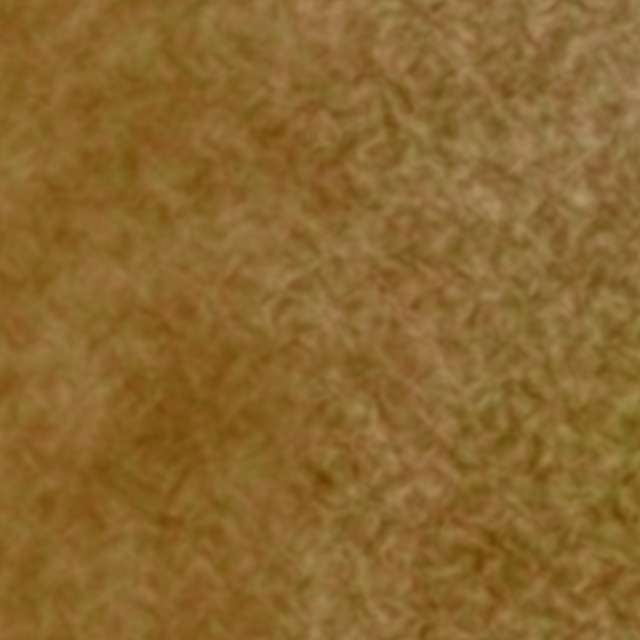
Reproduce this texture procedurally as a WebGL 1 fragment shader.

```glsl
precision highp float;
// Weathered ochre surface: slow drifts between warm brown and dusty grey-tan,
// covered by soft diagonal flecks of gradient noise. The flecks lean both ways
// and grow stronger towards the dusty right side.

uniform vec2 u_resolution;

const vec3 WARM_OCHRE = vec3(0.540, 0.384, 0.138);
const vec3 DUSTY_TAN = vec3(0.558, 0.438, 0.258);
const vec3 LIGHT_TINT = vec3(0.95, 1.0, 0.98);
const vec3 OLIVE_SHIFT = vec3(-0.045, 0.020, -0.030);
const float FLECK_SCALE = 44.0;    // flecks across the canvas
const float FLECK_STRETCH = 0.50;  // lower is longer
const float FLECK_SMOOTH = 0.065;  // contrast on the smooth left
const float FLECK_ROUGH = 0.150;   // contrast on the rough right
const float BLOTCH_SCALE = 17.0;
const float BLOTCH_CONTRAST = 0.050;
const float CLOUD_SCALE = 4.5;
const float CLOUD_CONTRAST = 0.045;

vec2 hash2(vec2 p) {
  vec3 q = fract(p.xyx * vec3(0.1031, 0.1030, 0.0973));
  q += dot(q, q.yzx + 33.33);
  return fract((q.xx + q.yz) * q.zy);
}

float cornerSlope(vec2 cell, vec2 corner, vec2 f) {
  float angle = 6.2832 * hash2(cell + corner + 200.0).x;
  return dot(vec2(cos(angle), sin(angle)), f - corner);
}

// Gradient noise, roughly -0.7 to 0.7
float noise(vec2 p) {
  vec2 cell = floor(p);
  vec2 f = p - cell;
  vec2 w = f * f * f * (f * (f * 6.0 - 15.0) + 10.0);
  float low = mix(cornerSlope(cell, vec2(0.0), f),
                  cornerSlope(cell, vec2(1.0, 0.0), f), w.x);
  float high = mix(cornerSlope(cell, vec2(0.0, 1.0), f),
                   cornerSlope(cell, vec2(1.0), f), w.x);
  return mix(low, high, w.y);
}

float fbm(vec2 p) {
  float sum = 0.0;
  float weight = 1.0;
  for (int i = 0; i < 3; i++) {
    sum += weight * noise(p);
    p = mat2(1.6, 1.2, -1.2, 1.6) * p + 17.3;
    weight *= 0.5;
  }
  return sum;
}

// Noise stretched along one direction
float streaks(vec2 p, float angle) {
  vec2 along = vec2(cos(angle), sin(angle));
  vec2 across = vec2(-along.y, along.x);
  return noise(vec2(dot(p, along) * FLECK_STRETCH, dot(p, across)));
}

// Patches of flecks leaning right or left, over finer grain
float flecks(vec2 uv) {
  vec2 p = uv * FLECK_SCALE;
  p += 0.5 * vec2(noise(p * 0.4 + 5.0), noise(p * 0.4 + 71.0));
  float lean = smoothstep(-0.15, 0.15, noise(uv * 15.0 + 31.0));
  float rising = streaks(p, 0.75);
  float falling = streaks(p + 90.0, -0.75);
  return mix(rising, falling, lean) + 0.40 * noise(p * 1.5 + 43.0);
}

// Soft round region around a centre
float pool(vec2 uv, vec2 centre, vec2 radius) {
  vec2 d = (uv - centre) / radius;
  return exp(-dot(d, d));
}

void main() {
  vec2 uv = gl_FragCoord.xy / u_resolution;

  // Broad layout: dusty upper right, dark warm lower left, olive right edge
  float cloud = fbm(uv * CLOUD_SCALE + 3.0);
  float blotch = fbm(uv * BLOTCH_SCALE + 11.0);
  float dust = 0.18 + 0.45 * uv.x + 0.35 * pool(uv, vec2(0.95, 0.85), vec2(0.45));
  float darkPool = pool(uv, vec2(0.28, 0.25), vec2(0.14, 0.25));
  float olive = pool(uv, vec2(1.0, 0.30), vec2(0.16, 0.25));
  dust += 0.35 * cloud + 0.30 * blotch - 0.25 * darkPool - 0.40 * olive;

  // Roughness varies in patches and rises to the right
  float rough = smoothstep(0.15, 0.75, uv.x + 0.45 * noise(uv * 6.0 + 53.0));
  float fleck = flecks(uv);
  float light = fleck * mix(FLECK_SMOOTH, FLECK_ROUGH, rough);
  light += BLOTCH_CONTRAST * blotch + CLOUD_CONTRAST * cloud - 0.025 * darkPool;

  // Colour: ochre to dust, then light, then a red or olive drift
  vec3 colour = mix(WARM_OCHRE, DUSTY_TAN, clamp(dust + 0.15 * fleck, 0.0, 1.15));
  colour += light * LIGHT_TINT;
  float hue = noise(uv * 24.0 + 83.0) + 0.5 * noise(uv * 7.0 + 29.0);
  colour += OLIVE_SHIFT * (0.8 * hue + 0.6 * olive);
  gl_FragColor = vec4(clamp(colour, 0.0, 1.0), 1.0);
}
```
